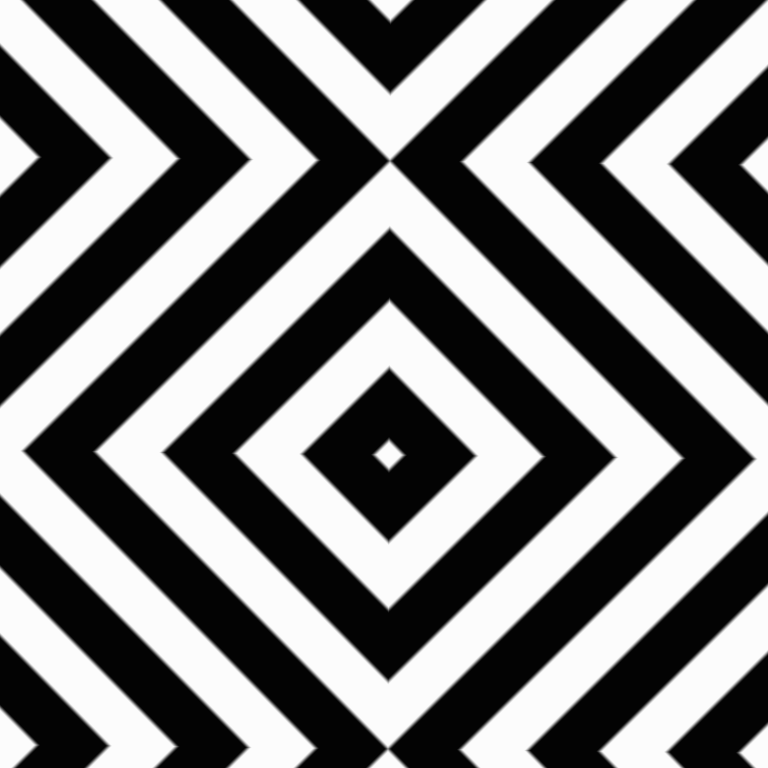
Write a Shadertoy shader that draws this pattern.

```glsl
// Concentric black and white diamonds, mirrored vertically into zigzag stripes.

const vec2  CENTER      = vec2(0.5065, 0.4076); // middle of the full diamond
const float HALF_TILE   = 0.3828;  // distance from diamond middle to mirror line
const float RING_PERIOD = 0.1816;  // ring spacing along an axis
const float RING_OFFSET = 0.0665;  // middle of the innermost dark ring
const float RING_WIDTH  = 0.0935;  // dark ring width along an axis
const vec2  SKEW        = vec2(-0.0034, 0.011); // slight tilt of the axes
const float SOFTNESS    = 0.0036;  // half width of the blurred edge
const vec3  INK         = vec3(0.01);
const vec3  PAPER       = vec3(0.99);

// Reflects every other tile so that stripes meet at the mirror lines.
float mirrorFold(float y) {
    float tile = 2.0 * HALF_TILE;
    return abs(mod(y + HALF_TILE, tile) - HALF_TILE);
}

// Signed distance to the nearest dark ring, negative inside.
float ringDistance(vec2 p) {
    float radius = abs(p.x) + mirrorFold(p.y);
    float phase = fract((radius - RING_OFFSET) / RING_PERIOD + 0.5) - 0.5;
    float axial = abs(phase) * RING_PERIOD - 0.5 * RING_WIDTH;
    return axial * inversesqrt(2.0); // measured across the 45 degree edge
}

void mainImage(out vec4 fragColor, in vec2 fragCoord) {
    vec2 p = fragCoord / iResolution.y - CENTER;
    p += SKEW * p.yx;

    // Keep the edge at least one pixel wide on small canvases.
    float edge = max(SOFTNESS, 0.75 / iResolution.y);
    float paper = smoothstep(-edge, edge, ringDistance(p));
    fragColor = vec4(mix(INK, PAPER, paper), 1.0);
}
```
